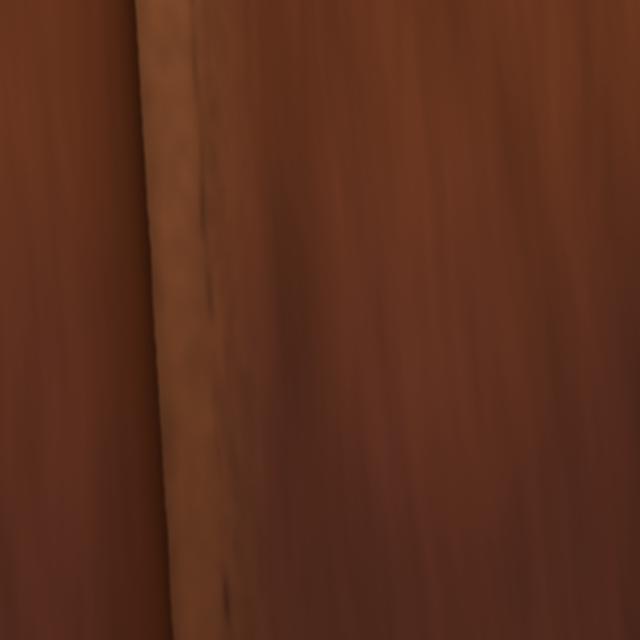
Reproduce this texture procedurally as a Shadertoy shader.

```glsl
// Heavy russet cloth hanging in soft, nearly vertical folds, with a paler hem.
// A sheared coordinate follows the hem; smooth ridges, stretched gradient noise
// and a shadow beneath the hem shade a warm-to-dark vertical gradient.

const vec3 TOP_COLOR    = vec3(0.390, 0.200, 0.114);
const vec3 BOTTOM_COLOR = vec3(0.308, 0.158, 0.112);
const vec3 HEM_TOP      = vec3(0.475, 0.275, 0.160);
const vec3 HEM_BOTTOM   = vec3(0.362, 0.202, 0.120);
const vec3 SHADOW_COLOR = vec3(0.235, 0.102, 0.036);
const vec3 PLUM_TINT    = vec3(-0.006, -0.003, 0.010);

const float HEM_FOOT    = 0.271;  // x of the hem edge at the bottom
const float HEM_LEAN    = 0.060;  // leftward drift of the hem over the height
const float HEM_WIDTH   = 0.088;  // from the hem edge to its seam
const float EDGE_BLUR   = 0.0042;
const float FOLD_DEPTH  = 0.12;
const float STREAK_DEPTH = 0.075;
const float WEAVE_DEPTH = 0.014;

vec2 hashGradient(vec2 cell) {
    vec3 p = fract(vec3(cell.xyx) * vec3(0.1031, 0.1030, 0.0973));
    p += dot(p, p.yzx + 33.33);
    float angle = 6.2832 * fract((p.x + p.y) * p.z);
    return vec2(cos(angle), sin(angle));
}

// Gradient noise, roughly -0.7 to 0.7
float noise(vec2 p) {
    vec2 i = floor(p), f = p - i;
    vec2 u = f * f * f * (f * (f * 6.0 - 15.0) + 10.0);
    float a = dot(hashGradient(i), f);
    float b = dot(hashGradient(i + vec2(1, 0)), f - vec2(1, 0));
    float c = dot(hashGradient(i + vec2(0, 1)), f - vec2(0, 1));
    float d = dot(hashGradient(i + vec2(1, 1)), f - vec2(1, 1));
    return mix(mix(a, b, u.x), mix(c, d, u.x), u.y);
}

float ridge(float x, float center, float width) {
    float t = (x - center) / width;
    return exp(-t * t);
}

// Relative brightness of the hanging folds
float foldLight(float s, float y) {
    float bend = s + 0.03 * y * smoothstep(0.1, 0.4, s) + 0.02 * noise(vec2(s * 3.0, y * 2.0));
    float broad = noise(vec2(bend * 10.0 + 4.3, y * 1.6));
    float streak = noise(vec2(bend * 27.0, y * 3.2 + 7.0))
                 + 0.6 * noise(vec2(bend * 58.0, y * 5.0 + 2.0));
    float light = 1.0 + FOLD_DEPTH * broad + STREAK_DEPTH * streak;
    light -= 0.11 * ridge(bend, 0.235, 0.05) * smoothstep(1.1, 0.4, y);
    light += 0.07 * ridge(bend, 0.44, 0.09) * smoothstep(0.1, 0.7, y);
    light -= 0.17 * smoothstep(0.64, 0.80, s) * smoothstep(1.0, 0.4, y);
    return light;
}

// Paler hem that melts into the cloth past a broken, puckered seam
vec3 hemCloth(vec3 cloth, float s, float y) {
    float seamX = HEM_WIDTH + 0.008 * noise(vec2(y * 7.0, 3.0));
    vec3 hem = mix(HEM_BOTTOM, HEM_TOP, y);
    float blotch = noise(vec2(s * 18.0, y * 8.0)) + 0.6 * noise(vec2(s * 40.0, y * 22.0));
    hem *= 1.0 + 0.10 * blotch;
    hem *= 1.0 - 0.12 * smoothstep(0.03, 0.0, s);

    // Intermediate tone between the seam and the open folds
    float beside = 1.0 - smoothstep(0.09, 0.20, s);
    float pucker = noise(vec2(s * 45.0, y * 9.0)) + 0.5 * noise(vec2(s * 80.0, y * 26.0));
    vec3 border = mix(cloth, hem * 0.93, 0.65 * beside) * (1.0 + 0.10 * beside * pucker);
    float onHem = 1.0 - smoothstep(seamX - 0.030, seamX + 0.022, s);
    vec3 color = mix(border, hem, onHem);

    float broken = smoothstep(-0.15, 0.40, noise(vec2(y * 8.0, 11.0)) + 0.25 * (y - 0.4));
    float crease = noise(vec2(y * 6.0, 19.0));
    color *= 1.0 - 0.24 * broken * ridge(s, seamX, 0.0055);
    return color * (1.0 - 0.10 * max(crease + 0.3, 0.0) * ridge(s, seamX + 0.022, 0.010));
}

// The cloth behind falls into shadow toward the hem
vec3 shadedCloth(vec3 cloth, float s, float y) {
    float reach = mix(0.085, 0.050, y);
    float shadow = 0.9 * exp(min(s, 0.0) / reach);
    vec3 color = mix(cloth * 1.04, SHADOW_COLOR, shadow);
    return color * (1.0 - 0.28 * exp(min(s, 0.0) / 0.014));
}

void mainImage(out vec4 fragColor, in vec2 fragCoord) {
    vec2 uv = fragCoord / iResolution.xy;
    float s = uv.x + HEM_LEAN * uv.y - HEM_FOOT;

    // Base cloth: warm above, plum in the middle, dark below
    vec3 cloth = mix(BOTTOM_COLOR, TOP_COLOR, smoothstep(-0.2, 1.0, uv.y));
    float plum = ridge(uv.y, 0.45, 0.35) * (0.5 + noise(vec2(s * 8.0 + 1.7, uv.y * 1.5)));
    cloth = (cloth + PLUM_TINT * plum) * foldLight(s, uv.y);

    // Hem edge, nearly straight with fine roughness
    float edge = s + 0.0022 * noise(vec2(uv.y * 9.0, 5.0)) + 0.0014 * noise(vec2(uv.y * 45.0, 8.0));
    float front = smoothstep(-EDGE_BLUR, EDGE_BLUR, edge);
    vec3 color = mix(shadedCloth(cloth, s, uv.y), hemCloth(cloth, s, uv.y), front);

    // Faint weave
    color *= 1.0 + WEAVE_DEPTH * noise(uv * vec2(150.0, 190.0));
    fragColor = vec4(color, 1.0);
}
```
